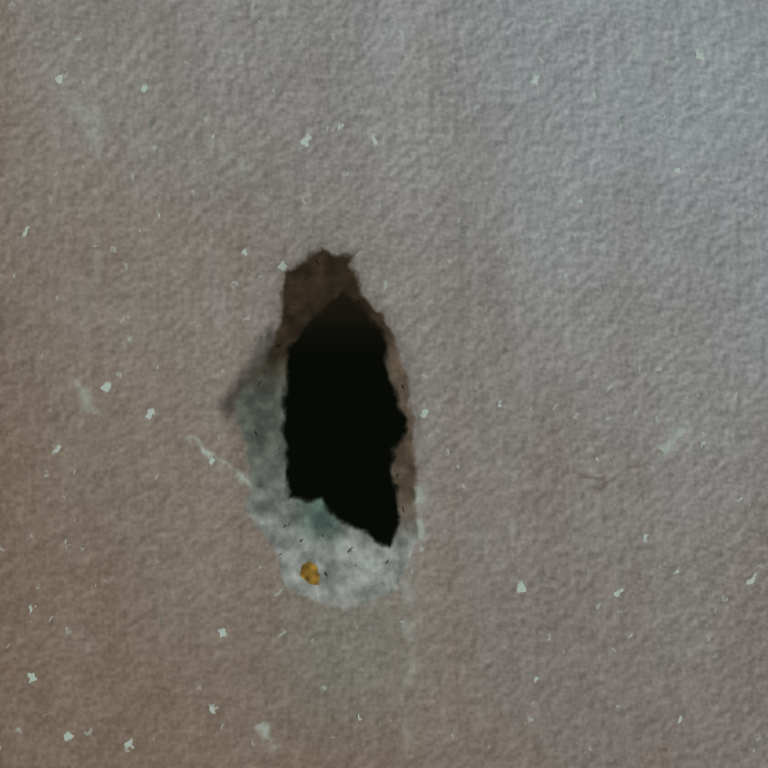
A Shadertoy shader for this texture:

```glsl
float hash(vec2 p) {
    return fract(sin(dot(p, vec2(127.1, 311.7))) * 43758.5453);
}

float noise(vec2 p) {
    vec2 i = floor(p), f = fract(p);
    f = f * f * (3.0 - 2.0 * f);
    return mix(mix(hash(i), hash(i + vec2(1, 0)), f.x),
               mix(hash(i + vec2(0, 1)), hash(i + vec2(1, 1)), f.x), f.y);
}

float fbm(vec2 p) {
    float sum = 0.0, amp = 0.5;
    for (int i = 0; i < 4; i++) {
        sum += amp * noise(p);
        p = mat2(0.8, 0.6, -0.6, 0.8) * p * 2.03 + 17.3;
        amp *= 0.5;
    }
    return sum;
}

float segment(vec2 p, vec2 a, vec2 b) {
    vec2 d = b - a;
    return length(p - a - d * clamp(dot(p - a, d) / dot(d, d), 0.0, 1.0));
}

// Signed distance to a closed outline, negative inside
float outline(vec2 p, vec2 v[16]) {
    float d = 1.0, side = 1.0;
    for (int i = 0; i < 16; i++) {
        vec2 a = v[i], b = v[(i + 15) % 16];
        d = min(d, segment(p, a, b));
        if ((a.y > p.y) != (b.y > p.y) &&
            p.x < (b.x - a.x) * (p.y - a.y) / (b.y - a.y) + a.x) side = -side;
    }
    return d * side;
}

// Scattered flecks, one candidate per grid cell
float flecks(vec2 p, float cells, float density, float size) {
    float cover = 0.0, px = 1.0 / iResolution.y;
    vec2 warped = p + 0.007 * (vec2(noise(p * 190.0), noise(p * 190.0 + 40.0)) - 0.5);
    for (int y = -1; y <= 1; y++)
    for (int x = -1; x <= 1; x++) {
        vec2 id = floor(p * cells) + vec2(x, y);
        vec2 q = warped - (id + vec2(hash(id + 3.1), hash(id + 8.7))) / cells;
        q.x += q.y * (hash(id + 5.0) - 0.7);
        float d = length(q * vec2(1.2, 0.8)) - size * (0.3 + 0.8 * hash(id + 1.9));
        cover = max(cover, step(hash(id), density) * smoothstep(px, -px - 0.0015, d));
    }
    return cover;
}

// Worn, broken mark along a line
float stroke(vec2 p, vec2 a, vec2 b, float width) {
    return smoothstep(width, 0.0, segment(p, a, b)) * smoothstep(0.25, 0.65, fbm(p * 60.0));
}

void mainImage(out vec4 fragColor, in vec2 fragCoord) {
    vec2 uv = fragCoord / iResolution.xy;
    float px = 1.0 / iResolution.y;
    vec2 rough = uv + 0.016 * (vec2(fbm(uv * 55.0), fbm(uv * 55.0 + 9.0)) - 0.47);

    // Plaster: warm left, cool upper right, faint vertical stains
    float cool = smoothstep(0.1, 1.15, uv.x * 0.6 + uv.y * 0.6);
    vec3 col = mix(vec3(0.465, 0.415, 0.365), vec3(0.535, 0.555, 0.56), cool);
    col = mix(col, vec3(0.465, 0.44, 0.42), 0.7 * smoothstep(0.45, 0.7, uv.x) * smoothstep(0.65, 0.1, uv.y));
    col += vec3(0.04, 0.05, 0.055) * (fbm(uv * vec2(22, 3)) - 0.5);
    col += vec3(0.04, 0.06, 0.07) * (fbm(uv * 7.0) - 0.5);
    col += 0.03 * smoothstep(0.06, 0.0, abs(uv.x - 0.54)) * smoothstep(0.6, 1.0, uv.y);
    col = mix(col, vec3(0.45, 0.46, 0.43), 0.6 * smoothstep(0.14, 0.03, length((uv - vec2(0.45, 0.16)) * vec2(1, 0.8))));

    // Fine sandy grain
    col += (fbm(uv * 125.0) - fbm(uv * 125.0 + vec2(0.5, -0.5))) * mix(0.09, 0.17, cool);
    col += 0.05 * (noise(uv * 210.0) - 0.5) + 0.035 * (noise(uv * 70.0) - 0.5);

    // Scratches, drips and a rusty crack
    vec3 pale = vec3(0.65, 0.72, 0.68);
    float marks = 0.22 * stroke(rough, vec2(0.123, 0.86), vec2(0.127, 0.64), 0.012);
    marks += 0.25 * stroke(rough, vec2(0.10, 0.86), vec2(0.125, 0.83), 0.018);
    marks += 0.45 * stroke(rough, vec2(0.095, 0.52), vec2(0.125, 0.455), 0.014);
    marks += 0.80 * stroke(rough, vec2(0.245, 0.43), vec2(0.325, 0.37), 0.009);
    marks += 0.22 * stroke(rough, vec2(0.275, 0.81), vec2(0.32, 0.78), 0.014);
    marks += 0.28 * stroke(rough, vec2(0.532, 0.31), vec2(0.532, 0.04), 0.012);
    marks += 0.70 * stroke(rough, vec2(0.335, 0.07), vec2(0.355, 0.03), 0.014);
    marks += 0.60 * stroke(rough, vec2(0.86, 0.41), vec2(0.89, 0.45), 0.010);
    marks += 0.50 * stroke(rough, vec2(0.545, 0.36), vec2(0.55, 0.30), 0.014);
    col = mix(col, pale, min(marks, 1.0));
    float crack = max(stroke(rough, vec2(0.72, 0.39), vec2(0.80, 0.375), 0.006),
                      stroke(rough, vec2(0.76, 0.355), vec2(0.86, 0.41), 0.006));
    col = mix(col, vec3(0.36, 0.29, 0.26), 0.5 * crack);

    // Paint flecks
    float spots = max(flecks(uv, 11.0, 0.4, 0.0062), 0.6 * flecks(uv + 0.37, 32.0, 0.24, 0.0036));
    col = mix(col, pale, 0.85 * spots);
    col = mix(col, vec3(0.34, 0.38, 0.37), 0.5 * flecks(uv + 0.71, 9.0, 0.12, 0.006));

    // Broken rim and deep opening
    float rim = outline(rough, vec2[16](
        vec2(0.417, 0.674), vec2(0.456, 0.664), vec2(0.469, 0.620), vec2(0.501, 0.586),
        vec2(0.525, 0.518), vec2(0.538, 0.440), vec2(0.545, 0.297), vec2(0.518, 0.232),
        vec2(0.456, 0.206), vec2(0.371, 0.232), vec2(0.352, 0.297), vec2(0.319, 0.336),
        vec2(0.326, 0.388), vec2(0.305, 0.473), vec2(0.360, 0.560), vec2(0.372, 0.645)));
    float pit = outline(rough, vec2[16](
        vec2(0.449, 0.620), vec2(0.495, 0.570), vec2(0.510, 0.505), vec2(0.522, 0.470),
        vec2(0.529, 0.440), vec2(0.508, 0.395), vec2(0.523, 0.323), vec2(0.505, 0.286),
        vec2(0.480, 0.302), vec2(0.449, 0.316), vec2(0.414, 0.349), vec2(0.378, 0.349),
        vec2(0.372, 0.400), vec2(0.368, 0.440), vec2(0.375, 0.544), vec2(0.404, 0.590)));

    // Soft shading where the wall bends inward
    col *= 1.0 - 0.10 * smoothstep(0.025, 0.0, rim) * smoothstep(0.28, 0.5, uv.y);
    col *= 1.0 - 0.35 * smoothstep(0.022, 0.0, segment(rough, vec2(0.30, 0.47), vec2(0.355, 0.56)));

    // Cavity lining: pale ledge, grey left flank, brown alcove
    vec3 lining = mix(vec3(0.50, 0.52, 0.50), vec3(0.33, 0.35, 0.32), smoothstep(0.27, 0.46, uv.y));
    lining = mix(lining, vec3(0.19, 0.16, 0.12), smoothstep(0.47, 0.56, uv.y));
    lining = mix(lining, vec3(0.33, 0.29, 0.24), smoothstep(0.49, 0.52, uv.x) * smoothstep(0.28, 0.36, uv.y));
    lining = mix(lining, vec3(0.25, 0.33, 0.30), 0.8 * smoothstep(0.05, 0.01, length(rough - vec2(0.42, 0.33))));
    lining *= 0.62 + 0.8 * fbm(uv * 65.0);
    lining *= 1.0 - 0.5 * flecks(uv + 0.13, 45.0, 0.3, 0.003);
    col = mix(col, lining, smoothstep(0.003 + px, -0.003 - px, rim) * mix(0.7, 1.0, smoothstep(0.2, 0.26, uv.y)));

    vec3 depth = mix(vec3(0.03, 0.04, 0.025), vec3(0.10, 0.09, 0.065), smoothstep(0.53, 0.61, uv.y));
    col = mix(col, depth, smoothstep(0.003 + px, -0.004 - px, pit));

    // Ochre chip resting on the ledge
    float chip = length((rough - vec2(0.406, 0.254)) * vec2(1.0, 0.9)) - 0.012;
    col = mix(col, vec3(0.55, 0.43, 0.18) * (0.6 + 0.7 * noise(uv * 130.0)), smoothstep(px, -px - 0.001, chip));

    fragColor = vec4(clamp(col, 0.0, 1.0), 1.0);
}
```
